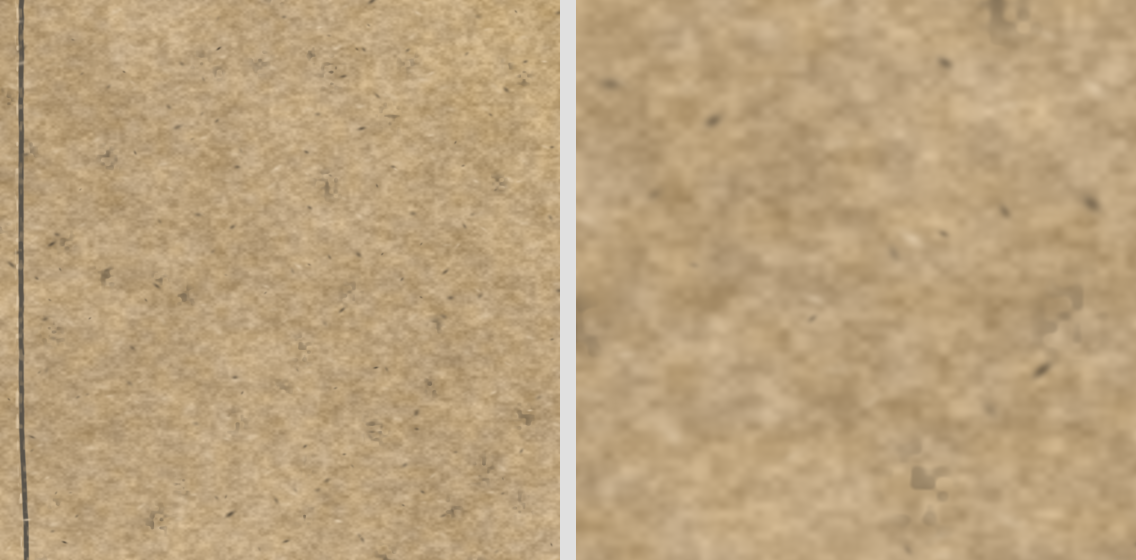
Left: the whole. Right: its middle third, enlarged.
A WebGL 1 fragment shader for this texture:

```glsl
precision highp float;
// Aged tan paper with mottled fibres, dark specks, pale flecks and one ruled ink line.
uniform vec2 u_resolution;

float hash(vec2 cell, float seed) {
  vec3 q = fract(vec3(cell.xyx) * vec3(0.1031, 0.1030, 0.0973) + seed * 0.137);
  q += dot(q, q.yzx + 33.33);
  return fract((q.x + q.y) * q.z);
}

float noise(vec2 p, float seed) {
  vec2 cell = floor(p);
  vec2 f = fract(p);
  f = f * f * (3.0 - 2.0 * f);
  float low = mix(hash(cell, seed), hash(cell + vec2(1.0, 0.0), seed), f.x);
  float high = mix(hash(cell + vec2(0.0, 1.0), seed), hash(cell + 1.0, seed), f.x);
  return mix(low, high, f.y);
}

float signedNoise(vec2 p, float seed) {
  return noise(p, seed) - 0.5;
}

// Soft ellipses, at most one per grid cell; radii are in canvas units.
float flecks(vec2 p, float cells, float density, vec2 radii, float tilt, float seed) {
  vec2 base = floor(p * cells);
  float cover = 0.0;
  for (int j = -1; j <= 1; j++) {
    for (int i = -1; i <= 1; i++) {
      vec2 cell = base + vec2(float(i), float(j));
      float present = step(hash(cell, seed), density);
      vec2 jitter = vec2(hash(cell, seed + 1.0), hash(cell, seed + 2.0));
      float angle = (hash(cell, seed + 3.0) - 0.5) * tilt;
      float size = mix(0.55, 1.3, hash(cell, seed + 4.0));
      float strength = mix(0.4, 1.0, hash(cell, seed + 5.0));
      vec2 d = p - (cell + jitter) / cells;
      float c = cos(angle);
      float s = sin(angle);
      d = vec2(c * d.x + s * d.y, c * d.y - s * d.x) / (radii * size);
      cover = max(cover, present * strength * exp(-dot(d, d)));
    }
  }
  return cover;
}

// Brightness offset of the mottled pulp, from broad clouds to fine grain.
float pulp(vec2 p) {
  float tone = 0.050 * signedNoise(p * vec2(5.0, 4.0), 1.0);
  tone += 0.055 * signedNoise(p * vec2(22.0, 26.0), 2.0);
  tone += 0.080 * signedNoise(p * vec2(55.0, 80.0), 3.0);
  tone += 0.090 * signedNoise(p * vec2(105.0, 150.0), 4.0);
  tone += 0.055 * signedNoise(p * vec2(190.0, 230.0), 5.0);
  return tone;
}

// Coverage of a vertical stroke that drifts right near its foot.
float ruledLine(vec2 p, float halfWidth, float blur) {
  float centre = mix(0.047, 0.038, smoothstep(0.0, 0.3, p.y));
  centre += 0.0018 * signedNoise(vec2(p.y * 60.0, 0.5), 6.0);
  return 1.0 - smoothstep(halfWidth - blur, halfWidth + blur, abs(p.x - centre));
}

void main() {
  vec2 p = gl_FragCoord.xy / min(u_resolution.x, u_resolution.y);
  vec3 tan_ = vec3(0.738, 0.638, 0.491);
  vec3 speckColor = vec3(0.36, 0.31, 0.24);
  vec3 fleckColor = vec3(0.93, 0.85, 0.73);
  vec3 inkColor = vec3(0.33, 0.31, 0.28);

  // Paper body, warmer and lighter toward the upper right
  float warm = smoothstep(0.5, 1.0, p.x) * smoothstep(0.35, 1.0, p.y);
  vec3 color = tan_ + pulp(p) * vec3(1.0, 1.0, 0.98);
  color += warm * vec3(0.018, 0.012, -0.012);
  color += signedNoise(p * vec2(38.0, 45.0), 7.0) * vec3(0.012, 0.0, -0.028);

  // Pale fibres and small bright chips
  float pale = 0.45 * flecks(p, 26.0, 0.32, vec2(0.010, 0.0045), 1.6, 10.0);
  pale = max(pale, 0.75 * flecks(p, 15.0, 0.12, vec2(0.008, 0.0035), 1.2, 20.0));
  pale *= 0.45 + 0.75 * noise(p * vec2(120.0, 170.0), 8.0);
  color = mix(color, fleckColor, pale);

  // Loose clusters of grey-brown crumbs
  float clusters = flecks(p, 8.0, 0.55, vec2(0.017, 0.022), 1.5, 30.0);
  float crumbs = smoothstep(0.46, 0.82, noise(p * vec2(125.0, 140.0), 9.0));
  color = mix(color, speckColor, clusters * (0.10 + 0.65 * crumbs));

  // Single specks, and a few darker slivers
  float specks = 0.60 * flecks(p, 28.0, 0.17, vec2(0.0048, 0.0030), 2.4, 40.0);
  specks = max(specks, 0.90 * flecks(p, 11.0, 0.15, vec2(0.0075, 0.0033), 1.5, 50.0));
  color = mix(color, speckColor, specks);

  // Worn ink rule with a bright frayed edge
  float wear = noise(vec2(p.x * 160.0, p.y * 105.0), 11.0);
  float fray = ruledLine(p + vec2(0.007, 0.0), 0.003, 0.003);
  color = mix(color, fleckColor, fray * 0.6 * smoothstep(0.5, 0.9, wear));
  float ink = ruledLine(p, 0.0044, 0.0020);
  ink *= mix(0.95, 0.58, smoothstep(0.45, 0.95, wear));
  color = mix(color, inkColor, ink);

  // Rare pale fibres lying across the rule
  float bridge = flecks(p, 18.0, 0.22, vec2(0.012, 0.0030), 0.5, 60.0);
  color = mix(color, fleckColor, bridge * 0.8 * ruledLine(p, 0.010, 0.006));

  gl_FragColor = vec4(clamp(color, 0.0, 1.0), 1.0);
}
```
